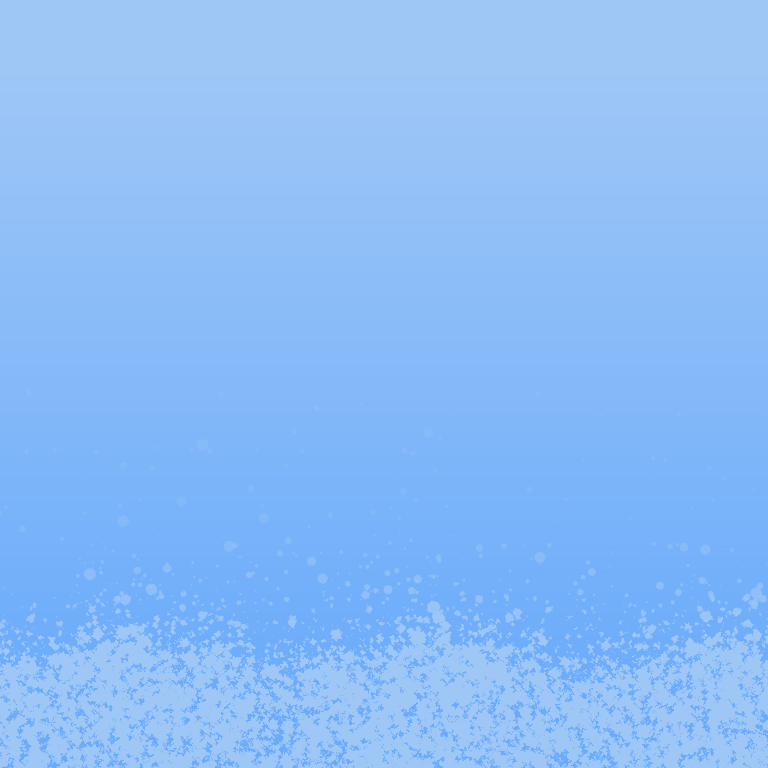
Give the GLSL for this background, as a WebGL 1 fragment shader.

```glsl
precision highp float;
// A pale sky gradient above a bank of fine spray along the lower edge.
// The spray is layered cellular dots whose chance, size and opacity follow
// a wavy density field: solid at the base, thinning to a few faint drops.

uniform vec2 u_resolution;

#define SKY_TOP vec3(0.622, 0.780, 0.965)
#define SKY_LOW vec3(0.412, 0.668, 0.984)
#define SPRAY_COLOR vec3(0.622, 0.780, 0.965)
#define BANK_HEIGHT 0.145
#define BANK_WAVE 0.018
#define BANK_FALLOFF 0.036
#define MIST_HEIGHT 0.36
#define MIST_CHANCE 0.028
#define RAGGEDNESS 0.0016
#define FINEST_CELLS 70.0

const float TAU = 6.2831853;

vec2 hash2(vec2 p) {
  vec2 q = vec2(dot(p, vec2(127.1, 311.7)), dot(p, vec2(269.5, 183.3)));
  return fract(sin(q) * 43758.545);
}

// Chance that a drop exists at a point, from 0 to 1
float sprayDensity(vec2 p) {
  float swell = cos(TAU * 2.5 * (p.x - 0.17));
  float surface = BANK_HEIGHT + BANK_WAVE * swell
                + 0.007 * sin(47.0 * p.x + 1.0);
  float bank = exp(-max(p.y - surface + 0.02, 0.0) / BANK_FALLOFF);
  float patches = sin(31.0 * p.x + 2.0 * sin(38.0 * p.y))
                * sin(43.0 * p.y + 9.0 * p.x);
  bank *= 0.88 + 0.07 * swell + 0.12 * patches;

  float ceiling = MIST_HEIGHT - 0.07 * cos(TAU * p.x)
                - 0.025 * cos(3.0 * TAU * p.x);
  float mist = 1.0 - smoothstep(ceiling - 0.17, ceiling + 0.02, p.y);
  return clamp(bank + MIST_CHANCE * mist, 0.0, 1.0);
}

// Coverage of one grid of jittered drops
float dropLayer(vec2 p, float cells, float seed, float pixel) {
  vec2 base = floor(p * cells);
  float clear = 1.0;
  for (int j = -1; j <= 1; j++) {
    for (int i = -1; i <= 1; i++) {
      vec2 cell = base + vec2(float(i), float(j));
      vec2 center = (cell + hash2(cell + seed)) / cells;
      vec2 traits = hash2(cell + seed + 57.3);
      float density = sprayDensity(center);
      if (traits.x < density) {
        float largest = mix(0.45, 0.64, density);
        float radius = (0.1 + largest * traits.y * traits.y) / cells;
        float edge = length(p - center) - radius;
        float opacity = mix(0.3, 1.0, 1.0 - smoothstep(0.16, 0.38, center.y));
        opacity *= mix(0.75, 1.0, smoothstep(0.03, 0.3, density));
        clear *= 1.0 - opacity * (1.0 - smoothstep(-pixel, pixel, edge));
      }
    }
  }
  return 1.0 - clear;
}

void main() {
  vec2 uv = gl_FragCoord.xy / u_resolution;
  vec2 p = gl_FragCoord.xy / u_resolution.y;
  float pixel = 0.7 / u_resolution.y;

  // Sky
  vec3 color = mix(SKY_LOW, SKY_TOP, clamp((uv.y - 0.08) / 0.84, 0.0, 1.0));

  // Spray, with outlines roughened by layered sines
  if (p.y < 0.5) {
    vec2 warp = sin(p.yx * vec2(690.0, 730.0) + 3.0 * sin(p * 270.0))
              + 0.5 * sin(p.yx * 1370.0 + p * 410.0);
    vec2 ragged = p + RAGGEDNESS * warp * (1.0 - smoothstep(0.12, 0.28, p.y));
    float clear = 1.0;
    float cells = FINEST_CELLS;
    for (int layer = 0; layer < 4; layer++) {
      float seed = 13.7 * float(layer + 1);
      clear *= 1.0 - dropLayer(ragged, cells, seed, pixel);
      cells *= 1.37;
    }
    color = mix(color, SPRAY_COLOR, 1.0 - clear);
  }

  gl_FragColor = vec4(color, 1.0);
}
```
